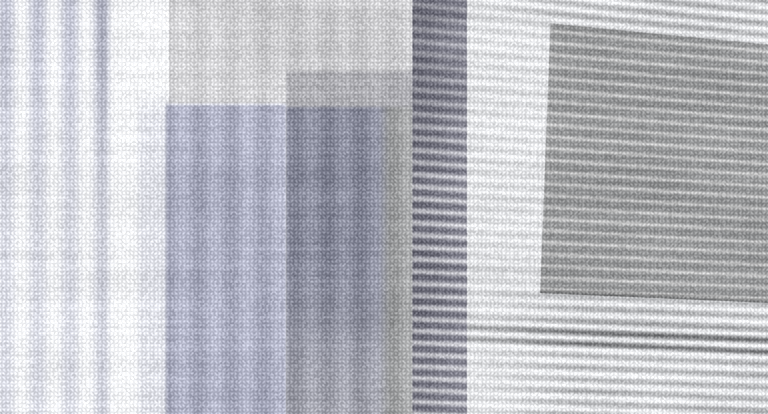
Write a WebGL 2 fragment shader that draws this background.

```glsl
#version 300 es
precision highp float;
// Woven screen of pale threads over overlapping grey and lavender panels.
// Soft vertical folds shade the left half, tilted slats cross the right half,
// and a fine thread lattice with hashed grain covers everything.

uniform vec2 u_resolution;
out vec4 fragColor;

const float TAU = 6.2831853;
const vec3 PAPER = vec3(0.945, 0.95, 0.96);
const vec3 LAVENDER = vec3(0.69, 0.70, 0.775);
const vec3 SLATE = vec3(0.545, 0.555, 0.62);
const vec3 MIST = vec3(0.81, 0.81, 0.82);
const vec3 ASH = vec3(0.69, 0.69, 0.71);
const vec3 STONE = vec3(0.605, 0.61, 0.615);
const vec3 INK = vec3(0.33, 0.33, 0.38);
const float FOLD_PERIOD = 0.042;
const float FOLD_START = 0.007;
const float SLAT_PERIOD = 0.0285;
const vec2 THREADS = vec2(192.0, 103.0);
const float WEAVE_DEPTH = 0.075;
const float GRAIN_DEPTH = 0.10;

float hash(vec2 p) {
    vec3 q = fract(vec3(p.xyx) * 0.1031);
    q += dot(q, q.yzx + 33.33);
    return fract((q.x + q.y) * q.z);
}

float noise(vec2 p) {
    vec2 i = floor(p), f = fract(p);
    f = f * f * (3.0 - 2.0 * f);
    return mix(mix(hash(i), hash(i + vec2(1, 0)), f.x),
               mix(hash(i + vec2(0, 1)), hash(i + vec2(1, 1)), f.x), f.y);
}

// Smooth interval mask: 1 between lo and hi
float span(float lo, float hi, float v, float soft) {
    return smoothstep(lo - soft, lo + soft, v) * (1.0 - smoothstep(hi - soft, hi + soft, v));
}

// Raised cosine, 1 at whole multiples of the period
float wave(float v, float period) {
    return 0.5 + 0.5 * cos(TAU * v / period);
}

// Left half: folded curtain and stacked panels
vec3 curtain(float x, float down, vec2 edge) {
    float fold = wave(x - FOLD_START, FOLD_PERIOD);
    float upper = 1.0 - smoothstep(0.0, 0.55, down);
    vec3 col = mix(PAPER, LAVENDER, fold * span(-0.1, 0.145, x, 0.008) * mix(0.42, 0.75, upper));
    col = mix(col, SLATE, span(0.128, 0.138, x, 0.006) * mix(0.15, 0.45, upper));

    float head = span(0.22, 0.6, x, edge.x) * span(-0.1, 0.25, down, edge.y);
    col = mix(col, MIST - 0.05 * (fold - 0.5), head);
    col = mix(col, LAVENDER, 0.28 * span(0.18, 0.225, x, 0.006) * smoothstep(0.2, 0.3, down));
    float veil = span(0.216, 0.373, x, 0.004) * smoothstep(0.245, 0.26, down);
    col = mix(col, LAVENDER + 0.025 - 0.09 * fold, veil);

    float panel = span(0.373, 0.6, x, edge.x);
    col = mix(col, ASH - 0.03 * fold, panel * smoothstep(0.165, 0.18, down));
    vec3 shade = mix(SLATE, ASH, 0.55 * smoothstep(0.6, 1.0, down));
    shade = mix(shade, STONE + 0.03, smoothstep(0.49, 0.51, x));
    col = mix(col, shade + 0.04 - 0.085 * fold, panel * smoothstep(0.252, 0.265, down));
    return col;
}

// Right half: dark column, pale strip and a slatted stone rectangle
vec3 slats(float x, float down, vec2 edge) {
    float tilt = mix(0.2, 0.08, clamp(down / 0.7, 0.0, 1.0));
    float level = down - (x - 0.70) * tilt;
    float slat = wave(level, SLAT_PERIOD);
    float ends = max(1.0 - smoothstep(0.03, 0.08, level), smoothstep(0.68, 0.74, level));
    float reach = smoothstep(0.63, 0.75, x);
    vec3 col = PAPER - 0.015 - slat * mix(0.10, 0.24, ends * reach);
    col -= 0.22 * span(0.775, 0.835, level, 0.01) * slat;

    float left = 0.718 - 0.021 * down;
    float box = span(left, 1.2, x, edge.x) * span(0.053, 0.708, level, edge.y);
    vec3 stone = mix(STONE - 0.035, vec3(0.82), pow(1.0 - slat, 3.0) * 0.75);
    col = mix(col, stone, box);
    col -= 0.12 * box * span(0.697, 0.708, level, 0.002);

    float column = 1.0 - smoothstep(0.608 - edge.x, 0.608 + edge.x, x);
    float gleam = pow(1.0 - slat, 1.6) * mix(0.45, 0.85, smoothstep(0.15, 0.5, down));
    vec3 dark = mix(INK + 0.07, vec3(0.79, 0.79, 0.81), gleam);
    dark += 0.08 * smoothstep(0.545, 0.608, x);
    return mix(col, dark, column);
}

void main() {
    vec2 uv = gl_FragCoord.xy / u_resolution;
    vec2 edge = 1.0 / u_resolution;
    float down = 1.0 - uv.y;

    float side = smoothstep(0.537 - edge.x, 0.537 + edge.x, uv.x);
    vec3 col = mix(curtain(uv.x, down, edge), slats(uv.x, down, edge), side);

    // Broad stains and faint horizontal pulls in the cloth
    col += 0.05 * (noise(uv * vec2(14.0, 9.0)) - 0.5);
    col += 0.06 * (noise(vec2(uv.x * 5.0, uv.y * 90.0)) - 0.5);

    // Thread lattice and grain
    vec2 thread = uv * THREADS;
    vec2 weave = cos(TAU * thread);
    float lattice = 0.5 * weave.x + 0.4 * weave.y + 0.6 * weave.x * weave.y;
    col += WEAVE_DEPTH * lattice;
    col += GRAIN_DEPTH * (hash(floor(thread * 2.0)) - 0.5);

    fragColor = vec4(clamp(col, 0.0, 1.0), 1.0);
}
```
